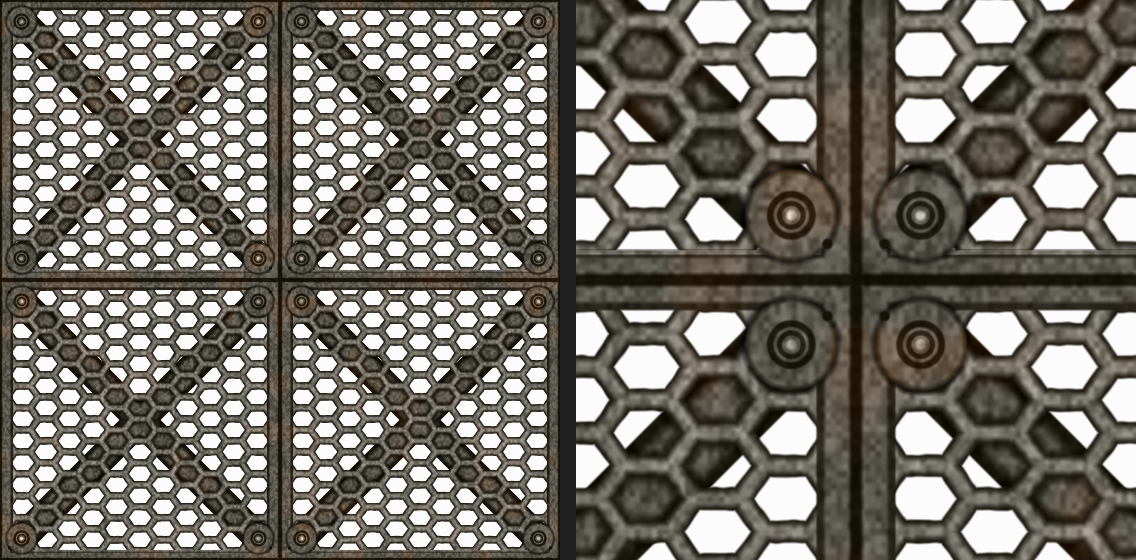
Left, the full canvas; right, a detail of the centre.
A three.js fragment shader for this pattern:

```glsl
// Two by two worn iron grates: a honeycomb mesh over diagonal braces,
// held in a square frame by corner bolts. Layers are distance functions
// in panel units; wrapping value noise adds grain, rust and wear.
varying vec2 vUv;

const float PANELS = 2.0;
const vec2 PITCH = vec2(0.0838, 0.0785);   // column and row spacing
const float RIB = 0.0136;                  // half width of a mesh rib
const float BRACE = 0.052;                 // half width of a brace
const vec2 OPENING = vec2(0.453, 0.464);   // half size inside the frame
const float BOLT_POS = 0.423;
const float WASHER = 0.055;
const float SOFT = 0.002;
const vec3 BACKDROP = vec3(0.99);

float hash(vec2 p) {
  vec3 q = fract(p.xyx * vec3(0.1031, 0.1030, 0.0973));
  q += dot(q, q.yzx + 33.33);
  return fract((q.x + q.y) * q.z);
}

// Value noise that wraps after the given number of cells.
float noise(vec2 uv, vec2 cells) {
  vec2 p = uv * cells;
  vec2 i = floor(p);
  vec2 f = fract(p);
  f = f * f * (3.0 - 2.0 * f);
  vec2 a = mod(i, cells);
  vec2 b = mod(i + 1.0, cells);
  return mix(mix(hash(a), hash(vec2(b.x, a.y)), f.x),
             mix(hash(vec2(a.x, b.y)), hash(b), f.x), f.y);
}

// Coverage: 1 where the distance is positive.
float cover(float d) {
  return smoothstep(-SOFT, SOFT, d);
}

// Soft line of the given half width around distance zero.
float line(float d, float halfWidth) {
  return 1.0 - smoothstep(halfWidth * 0.5, halfWidth * 1.5, abs(d));
}

// Distance from p to the border of its flat-topped hexagonal cell.
float hexBorder(vec2 p) {
  vec2 period = PITCH * vec2(2.0, 1.0);
  vec2 a = (fract((p - vec2(0.0, 0.5 * PITCH.y)) / period + 0.5) - 0.5) * period;
  vec2 b = (fract((p - vec2(PITCH.x, 0.0)) / period + 0.5) - 0.5) * period;
  vec2 metric = vec2(0.866, 1.0) / PITCH;
  vec2 o = abs(length(a * metric) < length(b * metric) ? a : b);
  float side = PITCH.x / 1.5;
  float h = 0.5 * PITCH.y;
  vec2 normal = normalize(vec2(h, 0.5 * side));
  return min(h - o.y, dot(normal, vec2(side, 0.0) - o));
}

// Grey level to slightly warm iron.
vec3 iron(float tone, float rust) {
  return max(vec3(tone) + vec3(0.012, 0.0, -0.032) + rust * vec3(0.04, 0.0, -0.03), 0.0);
}

float braceTone(float across, float hexDist) {
  float t = mix(0.33, 0.08, smoothstep(0.5, 0.85, across / BRACE));
  return t * mix(0.42, 1.0, smoothstep(RIB, RIB + 0.013, hexDist));
}

float ribTone(float hexDist) {
  return mix(0.46, 0.11, smoothstep(0.2, 0.95, hexDist / RIB));
}

float frameTone(float depth, float edge, float y) {
  float t = mix(0.13, 0.34, smoothstep(0.006, 0.013, depth));
  t += 0.28 * line(depth - 0.003, 0.003) * step(y, -OPENING.y);
  return mix(0.07, t, smoothstep(0.004, 0.011, edge));
}

float boltTone(float r) {
  float t = mix(0.34, 0.14, smoothstep(WASHER - 0.008, WASHER, r));
  t = mix(t, 0.09, line(r - 0.025, 0.004));
  t = mix(t, 0.12, line(r - 0.014, 0.003));
  return mix(t, 0.68, 1.0 - smoothstep(0.003, 0.009, r));
}

void main() {
  vec2 p = fract(vUv * PANELS) - 0.5;
  vec2 q = abs(p);

  // Wear
  float fine = noise(vUv, vec2(300.0, 260.0));
  float streak = noise(vUv, vec2(190.0, 90.0));
  float patchy = noise(vUv, vec2(22.0));
  float grain = 0.52 + 0.56 * fine + 0.26 * streak + 0.18 * patchy;
  float rust = smoothstep(0.5, 0.9, patchy);

  // Distances
  float hexDist = hexBorder(p - vec2(0.0, 0.004)) + (streak - 0.5) * 0.002;
  float across = abs(q.x - q.y) * 0.7071;
  float depth = max(q.x - OPENING.x, q.y - OPENING.y);
  float edge = 0.5 - max(q.x, q.y);
  float r = length(q - BOLT_POS);

  // Layers from back to front
  vec3 color = BACKDROP;
  color = mix(color, iron(braceTone(across, hexDist) * grain, rust), cover(BRACE - across));
  color = mix(color, iron(ribTone(hexDist) * grain, 0.5 * rust), cover(RIB - hexDist));
  color = mix(color, iron(frameTone(depth, edge, p.y) * grain, rust), cover(depth));
  color *= mix(1.0, 0.45, 1.0 - smoothstep(WASHER, WASHER + 0.008, r));
  color = mix(color, iron(boltTone(r) * grain, 1.4 * rust), cover(WASHER - r));
  float pin = length(q - vec2(0.466, 0.457)) - 0.006;
  color = mix(color, iron(0.07, 0.0), cover(-pin));

  gl_FragColor = vec4(color, 1.0);
}
```
